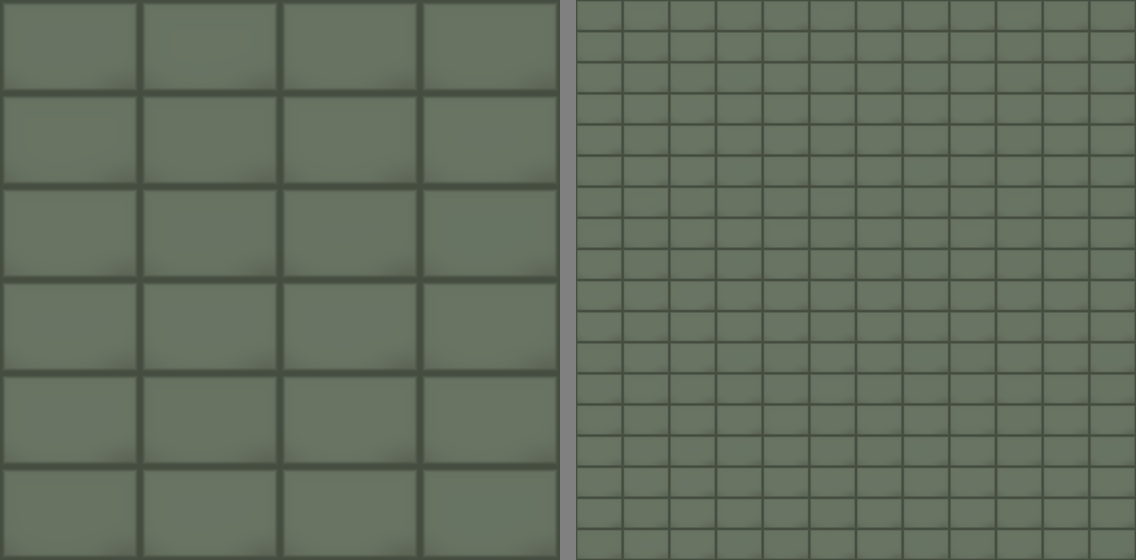
Left, the tile; right, the same tile 3 across and 3 down.
This pattern is drawn by a WebGL 1 fragment shader. Its source:

```glsl
precision highp float;

uniform vec2 u_resolution;

const vec2 TILE_COUNT = vec2(4.0, 6.0);
const vec3 FACE_COLOR = vec3(0.410, 0.454, 0.388);
const vec3 HAZE_COLOR = vec3(0.365, 0.395, 0.340);
const vec3 STAIN_COLOR = vec3(0.352, 0.378, 0.325);
const vec3 GROUT_COLOR = vec3(0.272, 0.302, 0.250);
const float GROUT_CORE = 0.0025;   // half width of the solid line
const float GROUT_FADE = 0.0115;   // half width where the line ends
const float HAZE_REACH = 0.011;
const float HAZE_AMOUNT = 0.45;
const vec2 STAIN_OFFSET = vec2(-0.018, 0.006);
const vec2 STAIN_RADIUS = vec2(0.050, 0.029);
const float STAIN_AMOUNT = 0.72;
const float STAIN_VARIATION = 0.12;
const float TONE_VARIATION = 0.006;

float hash(vec2 p) {
  vec3 q = fract(vec3(p.xyx) * 0.1031);
  q += dot(q, q.yzx + 33.33);
  return fract((q.x + q.y) * q.z);
}

// Soft dirt gathered above each joint, mostly to its left
float cornerStain(vec2 grid) {
  float column = floor(grid.x + 0.5);
  float row = floor(grid.y);
  vec2 fromJoint = (grid - vec2(column, row)) / TILE_COUNT;
  vec2 q = (fromJoint - STAIN_OFFSET) / STAIN_RADIUS;
  float variation = hash(mod(vec2(column, row), TILE_COUNT) + 7.0) - 0.5;
  return STAIN_AMOUNT * (1.0 + STAIN_VARIATION * variation) * exp(-dot(q, q));
}

void main() {
  vec2 uv = gl_FragCoord.xy / u_resolution;
  vec2 grid = uv * TILE_COUNT;

  // Distance to the nearest vertical and horizontal joint, in canvas units
  vec2 cell = fract(grid);
  vec2 edge = min(cell, 1.0 - cell) / TILE_COUNT;

  // Tile face with a faint difference in tone
  vec2 id = mod(floor(grid), TILE_COUNT);
  vec3 color = FACE_COLOR + TONE_VARIATION * (hash(id) - 0.5);

  // Shade along the rim and dirt at the lower corners
  float haze = HAZE_AMOUNT * exp(-min(edge.x, edge.y) / HAZE_REACH);
  color = mix(color, HAZE_COLOR, haze);
  color = mix(color, STAIN_COLOR, cornerStain(grid));

  // Blurred grout lines, never sharper than a pixel
  vec2 fade = max(vec2(GROUT_FADE), GROUT_CORE + 1.0 / u_resolution);
  vec2 grout = 1.0 - smoothstep(vec2(GROUT_CORE), fade, edge);
  color = mix(color, GROUT_COLOR, max(grout.x, grout.y));

  gl_FragColor = vec4(color, 1.0);
}
```
